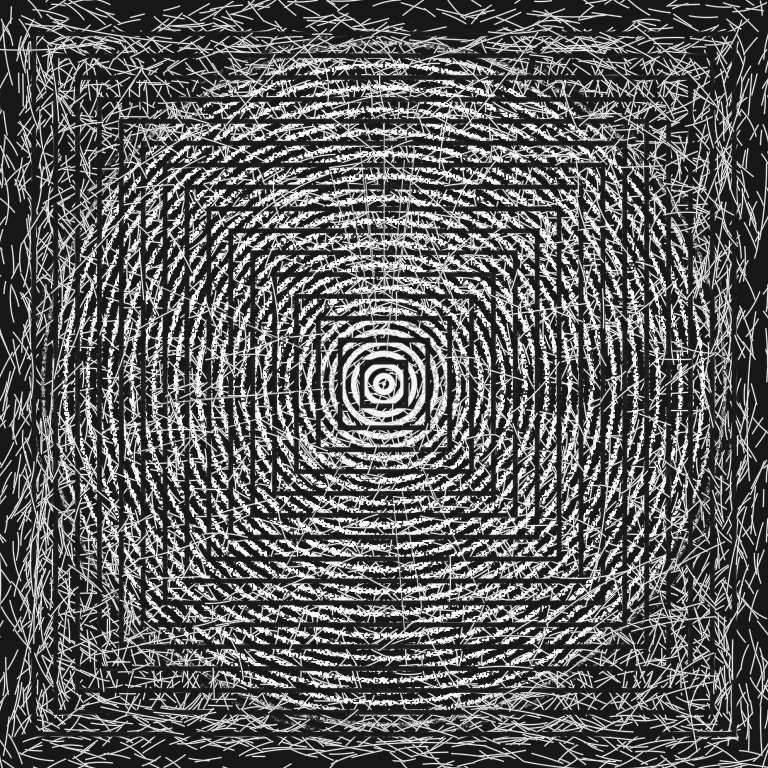
This background is drawn by a Shadertoy shader. Its source:

```glsl
// Concentric rough white rings crossed by nested dark square outlines,
// with dense pale scratches on a near-black ground. Scratches come from
// jittered cells; rings and squares repeat a distance to the centre.

const vec3 INK = vec3(0.092);
const vec3 CHALK = vec3(0.96);
const float RING_STEP = 0.01445;
const float RING_LIMIT = 0.447;
const float SQUARE_STEP = 0.0285;
const float SQUARE_COUNT = 16.0;
const float PI = 3.14159;

float hash(vec2 p) {
    vec3 q = fract(vec3(p.xyx) * 0.1031);
    q += dot(q, q.yzx + 33.33);
    return fract((q.x + q.y) * q.z);
}

float noise(vec2 p) {
    vec2 i = floor(p), f = fract(p);
    f = f * f * (3.0 - 2.0 * f);
    float low = mix(hash(i), hash(i + vec2(1, 0)), f.x);
    float high = mix(hash(i + vec2(0, 1)), hash(i + vec2(1, 1)), f.x);
    return mix(low, high, f.y);
}

mat2 turn(float a) {
    return mat2(cos(a), -sin(a), sin(a), cos(a));
}

float boxRadius(vec2 p) {
    return max(abs(p.x), abs(p.y));
}

// Coverage of a shape from its signed distance
float fill(float d, float px) {
    return smoothstep(0.8 * px, -0.8 * px, d);
}

// Chance of a scratch: dense in the corners, sparse along the border
float density(vec2 c) {
    float clump = smoothstep(0.25, 0.75, noise(c * 14.0 + 40.0));
    float corner = smoothstep(0.41, 0.46, length(c));
    float border = smoothstep(0.452, 0.485, boxRadius(c));
    float inner = mix(0.32 + 0.35 * clump, 0.78 + 0.22 * clump, corner);
    return mix(inner, 0.3, border);
}

// One layer of bent strokes, which turn along the sides near the border
float scratches(vec2 p, float cells, float seed, float amount, float spread, float px) {
    float cover = 0.0;
    vec2 base = floor(p * cells);
    for (int y = -1; y <= 1; y++)
    for (int x = -1; x <= 1; x++) {
        vec2 id = base + vec2(x, y);
        vec2 key = id + seed + 100.0;
        vec2 c = (id + vec2(hash(key), hash(key + 17.3))) / cells;
        if (hash(key + 31.7) > amount * density(c)) continue;
        float border = smoothstep(0.39, 0.46, boxRadius(c));
        float side = abs(c.x) > abs(c.y) ? 0.5 * PI : 0.0;
        float angle = side + (hash(key + 53.1) - 0.5) * mix(PI, spread, border);
        vec2 q = turn(angle) * (p - c);
        q.y += (hash(key + 71.9) - 0.5) * cells * 0.3 * q.x * q.x;
        float reach = (0.4 + 0.6 * hash(key + 89.2)) / cells;
        q.x = max(abs(q.x) - reach, 0.0);
        cover = max(cover, fill(length(q) - 0.0008, px));
    }
    return cover;
}

// Ragged bright rings, broader above and below, worn away outwards
float rings(vec2 p, float px) {
    float r = length(p);
    float upright = (p.y * p.y - p.x * p.x) / (r * r + 0.001);
    float rough = smoothstep(0.02, 0.14, r);
    float wave = abs(fract(r / RING_STEP + 0.27 + 0.5) - 0.5);
    float grain = noise(p * 390.0 + 200.0) - 0.5;
    float wear = 0.03 * rough + 0.05 * smoothstep(0.2, 0.45, r);
    float edge = 0.27 - wear + 0.02 * upright + 0.26 * rough * grain;
    float cover = fill((wave - edge) * RING_STEP, px);
    float holes = smoothstep(0.56, 0.78, noise(p * 450.0 + 600.0)) * rough;
    float fade = 1.0 - smoothstep(-0.02, 0.02, r - RING_LIMIT + 0.03 * grain);
    float dot0 = fill(r - 0.0025, px);
    return max(cover * (1.0 - 0.85 * holes) * fade, dot0);
}

// Evenly nested square outlines
float squares(vec2 p, float px) {
    float b = boxRadius(p);
    float k = clamp(floor(b / SQUARE_STEP + 0.5), 1.0, SQUARE_COUNT);
    return fill(abs(b - k * SQUARE_STEP) - 0.0031, px);
}

// Thin rays, gathered mostly around the vertical axis
float spokes(vec2 p, float px) {
    float cover = 0.0;
    for (int i = 0; i < 16; i++) {
        vec2 key = vec2(float(i), 7.0);
        float heading = (i % 4 == 3 ? 0.0 : 0.5 * PI) + float(i % 2) * PI;
        vec2 q = turn(heading + (hash(key) - 0.5) * 1.2) * p;
        float start = 0.04 + 0.12 * hash(key + 5.0);
        float end = 0.25 + 0.10 * hash(key + 9.0);
        q.x -= clamp(q.x, start, end);
        cover = max(cover, fill(length(q) - 0.0007, px));
    }
    return cover;
}

void mainImage(out vec4 fragColor, in vec2 fragCoord) {
    float px = 1.0 / min(iResolution.x, iResolution.y);
    vec2 p = (fragCoord - 0.5 * iResolution.xy) * px;

    // Rings and lower scratches, then the dark outlines over them
    float light = rings(p, px);
    light = max(light, scratches(p, 38.0, 3.0, 1.0, 1.4, px));
    light = max(light, scratches(p, 45.0, 211.0, 1.0, 1.8, px));
    light = max(light, scratches(p, 52.0, 433.0, 1.0, 1.4, px));
    light = max(light, scratches(p, 32.0, 547.0, 1.0, 1.0, px));
    light *= 1.0 - 0.96 * squares(p, px);

    // Sparse upper strokes: short, long and radial
    light = max(light, scratches(p, 34.0, 617.0, 0.5, 1.2, px));
    light = max(light, scratches(p, 17.0, 733.0, 0.6, 0.5, px));
    light = max(light, scratches(p, 8.0, 829.0, 0.8, 0.25, px));
    light = max(light, 0.85 * spokes(p, px));

    fragColor = vec4(mix(INK, CHALK, light), 1.0);
}
```
